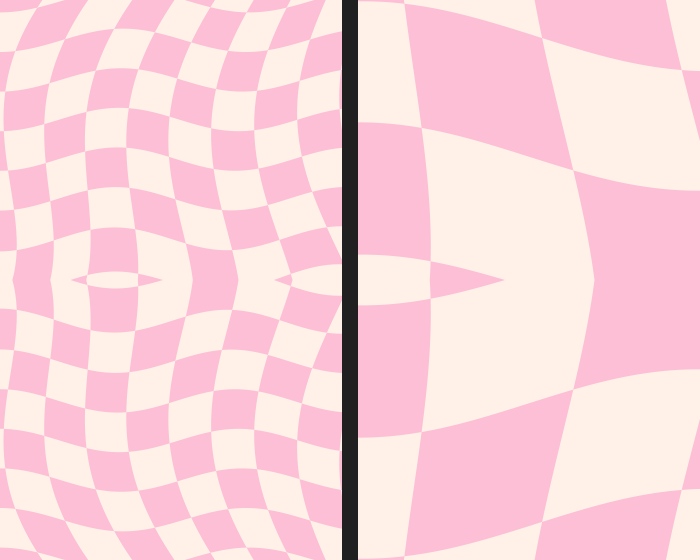
Left: the whole. Right: its middle third, enlarged.
This pattern is drawn by a Shadertoy shader. Its source:

```glsl
// Wavy pink and cream checkerboard, mirrored about the horizontal centre line.

// Horizontal position of column line i; s runs from -1 (outer edge) to 1 (centre line).
float columnLine(float i, float s) {
    float base = 0.004 + 0.149 * i + 0.0013 * (i - 3.0) * (i - 3.0);
    float c1 = 0.0393 + i * (0.0048 * i - 0.0294);
    float c2 = 0.112 + 0.0086 * i;
    float c3 = -0.094 + i * (0.0125 - 0.00034 * i);
    float bend = s * (c1 + s * (c2 + s * (c3 - 0.031 * s)));

    // Extra pinch of the middle columns towards the centre line
    float k = i - 3.0;
    float inner = max(s, 0.0);
    float pinch = 0.031 * sin(1.5 * k) * exp(-0.3 * k * k) * inner * inner;
    return base + bend + pinch;
}

// Depth of row line j below the outer edge at horizontal position x.
float rowLine(float j, float x) {
    float wave = 0.0417 * cos(6.2832 * x / (0.891 - 0.013 * j));
    float tilt = pow(j / 7.0, 12.0) * (0.0323 - 0.0325 * x);
    return 0.0026 + 0.1414 * j + wave + tilt;
}

// Antialiased side of a line: -1 before it, 1 after it.
float side(float distanceToLine, float pixel) {
    return clamp(2.0 * distanceToLine / pixel, -1.0, 1.0);
}

void mainImage(out vec4 fragColor, in vec2 fragCoord) {
    // One unit is half the canvas height; depth is 0 at both ends and 1 at the centre
    float pixel = 2.0 / iResolution.y;
    float x = fragCoord.x * pixel;
    float depth = 1.0 - abs(fragCoord.y * pixel - 1.0);

    // Every line crossed flips the checker sign
    float checker = 1.0;
    for (float i = -1.0; i < 8.5; i++)
        checker *= side(x - columnLine(i, 2.0 * depth - 1.0), pixel);
    for (float j = 0.0; j < 7.5; j++)
        checker *= side(depth - rowLine(j, x), pixel);

    vec3 pink = vec3(0.99, 0.75, 0.84);
    vec3 cream = vec3(1.0, 0.945, 0.91);
    fragColor = vec4(mix(pink, cream, 0.5 + 0.5 * checker), 1.0);
}
```
